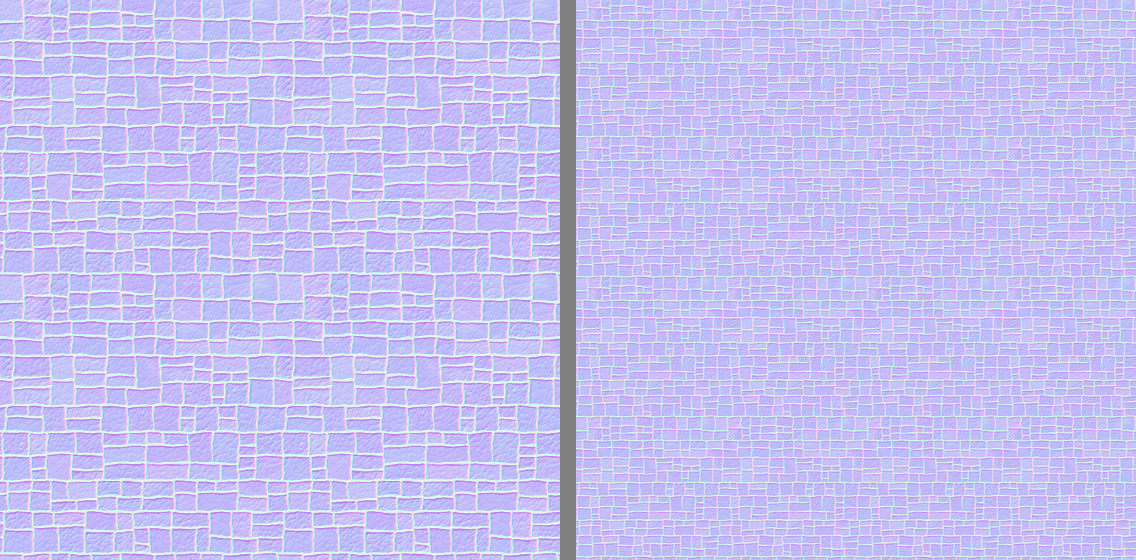
Left, the tile; right, the same tile 2 across and 2 down.
Reproduce this texture map procedurally as a WebGL 2 fragment shader.

```glsl
#version 300 es
precision highp float;
// Tiling normal map of a rough stone wall: lavender blocks in pale, uneven joints.

#define REPEATS 2.0       // wall tiles across and down
#define COURSES 7.0       // double courses per tile
#define BLOCKS 6.0        // blocks per course, each cut into stones
#define MAX_AREA 0.0105   // larger pieces are cut again
#define JOINT 0.0021      // half width of a joint
#define BEVEL 0.0060      // width of the rounded stone edge
#define RELIEF 0.0016     // strength of the slopes
#define GRAIN 0.62        // height of the chiselled surface
#define WOBBLE 0.0013     // waviness of the joints

uniform vec2 u_resolution;
out vec4 outColor;

const float TAU = 6.2831853;
const vec3 STONE = vec3(0.745, 0.725, 0.980);
const vec3 PALE = vec3(0.84, 0.82, 0.975);
const vec3 MORTAR = vec3(0.885, 0.915, 0.945);

struct Stone { float dist; float seed; };

float hash(vec2 p) {
    vec3 q = fract(vec3(p.xyx) * vec3(0.1031, 0.1030, 0.0973));
    q += dot(q, q.yzx + 33.33);
    return fract((q.x + q.y) * q.z);
}

// Squared distance to the nearest feature point, wrapping every "period" cells.
float cellular(vec2 p, vec2 period) {
    vec2 cell = floor(p), f = p - cell;
    float nearest = 2.0;
    for (int y = -1; y <= 1; y++)
    for (int x = -1; x <= 1; x++) {
        vec2 o = vec2(x, y), id = mod(cell + o, period);
        vec2 d = o + vec2(hash(id + 3.7), hash(id + 91.3)) - f;
        nearest = min(nearest, dot(d, d));
    }
    return nearest;
}

// Jittered boundary number i in a wrapping run of n cells.
float boundary(float i, float n, float seed) {
    return i + 0.42 * (hash(vec2(mod(i, n), seed)) - 0.5);
}

// Index and both ends of the jittered cell that holds v.
vec3 jitteredCell(float v, float n, float seed) {
    float i = floor(v);
    if (v < boundary(i, n, seed)) i -= 1.0;
    else if (v >= boundary(i + 1.0, n, seed)) i += 1.0;
    return vec3(mod(i, n), boundary(i, n, seed), boundary(i + 1.0, n, seed));
}

vec2 wobble(vec2 p) {
    vec2 a = TAU * p;
    return WOBBLE * vec2(
        1.6 * sin(5.0 * a.y + 3.0 * a.x) + 0.8 * sin(16.0 * a.y - 7.0 * a.x) + 0.3 * sin(41.0 * a.y + 11.0 * a.x),
        1.8 * sin(4.0 * a.x - 3.0 * a.y) + 0.9 * sin(11.0 * a.x + 6.0 * a.y) + 0.3 * sin(37.0 * a.x - 9.0 * a.y));
}

// Finds the stone at p by cutting its block in up to three steps.
Stone findStone(vec2 p) {
    p += wobble(p);
    vec3 course = jitteredCell(p.y * COURSES, COURSES, 17.0);
    float shift = hash(vec2(course.x, 53.0));
    vec3 block = jitteredCell(p.x * BLOCKS + shift, BLOCKS, 100.0 + course.x);
    vec2 lo = vec2((block.y - shift) / BLOCKS, course.y / COURSES);
    vec2 hi = vec2((block.z - shift) / BLOCKS, course.z / COURSES);
    float seed = hash(vec2(block.x + 7.0, course.x + 29.0)) * 200.0;
    for (int k = 0; k < 3; k++) {
        vec2 size = hi - lo;
        bool shapely = size.y < 1.35 * size.x && size.x < 2.7 * size.y;
        if (shapely && size.x * size.y < MAX_AREA) break;
        float bias = k == 0 ? mix(0.50, 1.0, hash(vec2(seed, 5.0))) : 0.72;
        bool across = size.x * bias > size.y;
        vec2 cut = mix(lo, hi, mix(0.35, 0.65, hash(vec2(seed, 11.0))));
        bool upper = across ? p.x > cut.x : p.y > cut.y;
        if (across) { if (upper) lo.x = cut.x; else hi.x = cut.x; }
        else { if (upper) lo.y = cut.y; else hi.y = cut.y; }
        seed = hash(vec2(seed, upper ? 23.0 : 41.0)) * 200.0;
    }
    // Slightly turned box with rounded corners.
    float turn = 0.08 * (hash(vec2(seed, 61.0)) - 0.5);
    vec2 q = p - 0.5 * (lo + hi);
    q += turn * vec2(-q.y, q.x);
    float corner = 0.006;
    vec2 d = abs(q) - 0.5 * (hi - lo) + JOINT + corner;
    return Stone(length(max(d, 0.0)) + min(max(d.x, d.y), 0.0) - corner, seed);
}

float stoneMask(float dist) { return 1.0 - smoothstep(-BEVEL, JOINT, dist); }

float height(vec2 p) {
    Stone s = findStone(p);
    vec2 diagonal = vec2(p.x - p.y, p.x + p.y);
    float fine = cellular(diagonal * vec2(72.0, 44.0), vec2(72.0, 44.0));
    float coarse = cellular(diagonal * vec2(27.0, 19.0), vec2(27.0, 19.0));
    float rough = GRAIN * mix(0.5, 1.3, hash(vec2(s.seed, 71.0)));
    float mask = stoneMask(s.dist + 0.004 * (coarse - 0.3));
    return mask * (1.0 + rough * (fine + 0.8 * coarse - 0.5));
}

void main() {
    vec2 p = fract(gl_FragCoord.xy / u_resolution * REPEATS);

    // Slopes: red follows left to right, green follows top to bottom.
    float e = 0.0022;
    float h = height(p);
    vec2 slope = vec2(h - height(p + vec2(e, 0.0)), height(p + vec2(0.0, e)) - h) / e;

    // Each stone leans a little; some are bleached.
    Stone s = findStone(p);
    float lean = hash(vec2(s.seed, 83.0)) - 0.5;
    float bleach = 0.45 * smoothstep(0.65, 1.0, hash(vec2(s.seed, 97.0)));
    float patches = 0.45 * smoothstep(0.25, 0.75, cellular(p * 9.0, vec2(9.0)));
    vec3 color = mix(STONE, PALE, max(bleach, patches));
    color.rg += vec2(0.03, -0.04) * lean;
    color = mix(MORTAR, color, smoothstep(0.05, 0.65, stoneMask(s.dist)));

    vec2 tint = clamp(slope * RELIEF, -0.24, 0.24);
    color += vec3(tint * vec2(0.72, 0.95), -0.8 * dot(tint, tint));
    outColor = vec4(clamp(color, 0.0, 1.0), 1.0);
}
```
